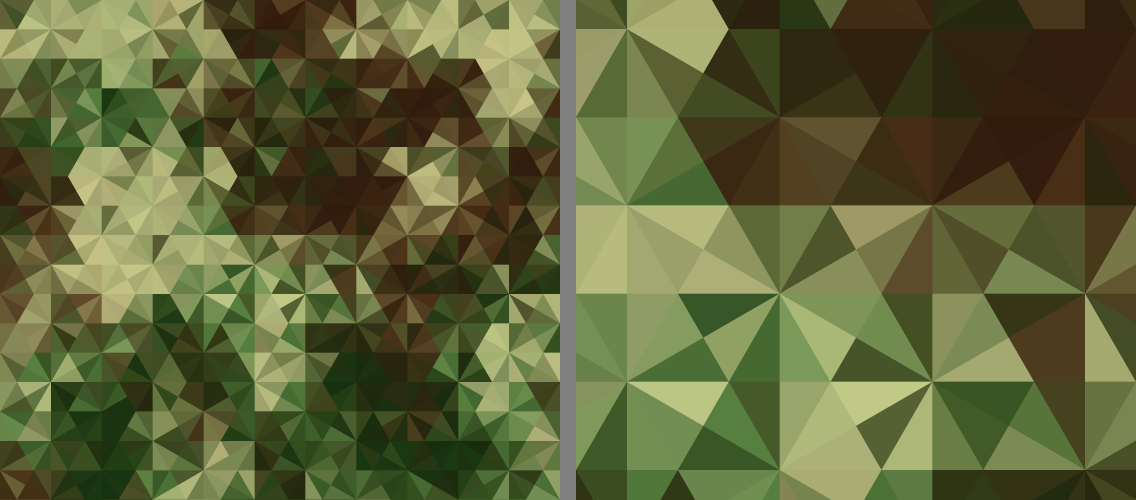
Left, the full canvas; right, a detail of the centre.
Reproduce this pattern procedurally as a WebGL 1 fragment shader.

```glsl
precision highp float;
// Faceted camouflage: a mesh of 30-60-90 triangles (six per grid box), each
// filled with one flat colour. Soft noise forms the patches, hashes per hexagon
// quarter and per triangle break them up, and a palette ramp sets the colour.

#define COLUMNS 11.0        // grid boxes across the canvas
#define PATCH_SCALE 0.62    // patch frequency per box
#define PATCH_WEIGHT 0.75   // share of the soft patches in the tone
#define QUARTER_WEIGHT 0.45 // share of the hexagon quarters
#define FACET_WEIGHT 0.46   // share of the single triangles
#define TONE_CONTRAST 1.75
#define HUE_SHIFT 0.060     // swing between brown and green
#define SHADE_JITTER 0.20   // brightness spread of the triangles
#define SEED 17.3
#define SAMPLES 3           // antialiasing samples per side

uniform vec2 u_resolution;

float hash(vec2 p) {
  return fract(sin(dot(p, vec2(127.1, 311.7)) + SEED) * 43758.5453);
}

float valueNoise(vec2 p) {
  vec2 i = floor(p), f = fract(p);
  f = f * f * (3.0 - 2.0 * f);
  return mix(mix(hash(i), hash(i + vec2(1.0, 0.0)), f.x),
             mix(hash(i + vec2(0.0, 1.0)), hash(i + 1.0), f.x), f.y);
}

// Random value with zero mean and unit deviation
float spread(vec2 p) {
  return (hash(p) - 0.5) * 3.46;
}

// Linear blend weight of t between two palette stops
float ramp(float a, float b, float t) {
  return clamp((t - a) / (b - a), 0.0, 1.0);
}

vec3 palette(float t) {
  vec3 c = vec3(0.15, 0.16, 0.06);
  c = mix(c, vec3(0.24, 0.24, 0.10), ramp(0.06, 0.22, t));
  c = mix(c, vec3(0.29, 0.32, 0.16), ramp(0.22, 0.43, t));
  c = mix(c, vec3(0.38, 0.43, 0.23), ramp(0.43, 0.62, t));
  c = mix(c, vec3(0.53, 0.56, 0.35), ramp(0.62, 0.79, t));
  return mix(c, vec3(0.70, 0.71, 0.48), ramp(0.79, 0.92, t));
}

// Finds the triangle at p: its centroid, and the hub where twelve triangles meet
void findFacet(vec2 p, out vec2 centroid, out vec2 hub) {
  vec2 box = floor(p), q = fract(p);
  bool mirrored = mod(box.x + box.y, 2.0) > 0.5;
  if (mirrored) q.x = 1.0 - q.x;
  bool turned = q.x > q.y;
  if (turned) q = 1.0 - q;

  // Three triangles fill each half of the box
  hub = vec2(0.0);
  if (q.y > 3.0 * q.x) {
    centroid = vec2(1.0 / 9.0, 2.0 / 3.0);
  } else if (3.0 * q.x + q.y < 2.0) {
    centroid = vec2(5.0 / 18.0, 0.5);
  } else {
    centroid = vec2(11.0 / 18.0, 5.0 / 6.0);
    hub = vec2(1.0);
  }

  // Undo the symmetries
  if (turned) { centroid = 1.0 - centroid; hub = 1.0 - hub; }
  if (mirrored) { centroid.x = 1.0 - centroid.x; hub.x = 1.0 - hub.x; }
  centroid += box;
  hub += box;
}

vec3 facetColour(vec2 p) {
  vec2 centroid, hub;
  findFacet(p, centroid, hub);
  vec2 facetId = floor(centroid * 18.0 + 0.5);
  vec2 quarterId = hub * 3.0 + sign(centroid - hub);

  // Rows are flatter than columns, so squash y for round patches
  vec2 place = mix(centroid, hub, 0.4) * vec2(1.0, 0.577);
  float patches = (valueNoise(place * PATCH_SCALE + 3.7) - 0.5) / 0.19;
  float tone = PATCH_WEIGHT * patches + QUARTER_WEIGHT * spread(quarterId + 41.0)
             + FACET_WEIGHT * spread(facetId);
  tone = 1.0 / (1.0 + exp(-TONE_CONTRAST * tone));

  // Brown to green drift, weaker in the light tones
  float hue = (valueNoise(place * 0.5 + 61.0) - 0.5) * 4.0
            + 0.5 * spread(quarterId + 87.0) + 0.35 * spread(facetId + 23.0);
  hue = clamp(hue, -1.3, 1.3) * (1.0 - 0.75 * smoothstep(0.6, 0.95, tone));
  vec3 colour = palette(tone) + HUE_SHIFT * hue * vec3(-0.75, 0.55, 0.05);
  return colour * (1.0 + SHADE_JITTER * (hash(facetId + 9.0) - 0.5));
}

void main() {
  vec3 sum = vec3(0.0);
  for (int i = 0; i < SAMPLES; i++) {
    for (int j = 0; j < SAMPLES; j++) {
      vec2 offset = (vec2(float(i), float(j)) + 0.5) / float(SAMPLES) - 0.5;
      vec2 pos = gl_FragCoord.xy + offset;
      pos.y = u_resolution.y - pos.y;
      sum += facetColour(pos / u_resolution.x * COLUMNS * vec2(1.0, 1.7320508));
    }
  }
  gl_FragColor = vec4(sum / float(SAMPLES * SAMPLES), 1.0);
}
```
